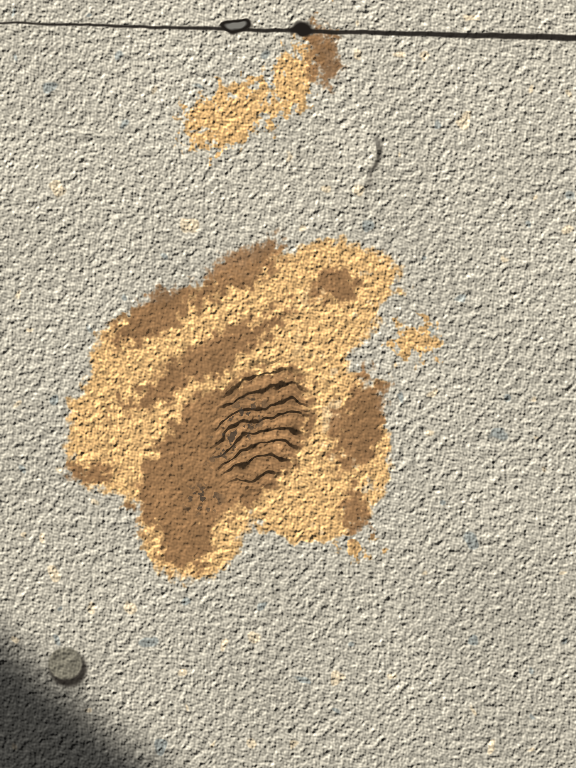
Reproduce this texture procedurally as a Shadertoy shader.

```glsl
// Sunlit rough concrete with a crack, a dried sandy mud stain and a corner shadow.
#define CONCRETE vec3(0.735, 0.708, 0.64)
#define SAND vec3(0.88, 0.70, 0.46)
#define MUD vec3(0.57, 0.43, 0.295)
#define DARK vec3(0.14, 0.125, 0.11)
#define GRAIN 95.0
#define RELIEF 0.46
#define LIGHT_STEP vec2(-0.0016, 0.0022)
#define RIDGE_GAP 0.0185
#define CHIP_CELL 0.045
#define SHADOW_LEVEL 0.36

vec2 hash2(vec2 p) {
    vec3 q = fract(p.xyx * vec3(0.1031, 0.1030, 0.0973));
    q += dot(q, q.yzx + 33.33);
    return fract((q.xx + q.yz) * q.zy);
}

float corner(vec2 cell, vec2 offset, vec2 f) {
    return dot(hash2(cell + offset) * 2.0 - 1.0, f - offset);
}

float gradNoise(vec2 p) {
    vec2 i = floor(p), f = fract(p), u = f * f * (3.0 - 2.0 * f);
    return 1.4 * mix(mix(corner(i, vec2(0), f), corner(i, vec2(1, 0), f), u.x),
                     mix(corner(i, vec2(0, 1), f), corner(i, vec2(1), f), u.x), u.y);
}

float fbm(vec2 p) {
    float sum = 0.0, amp = 1.0;
    for (int i = 0; i < 3; i++) {
        sum += amp * gradNoise(p);
        p = mat2(1.6, 1.2, -1.2, 1.6) * p + 17.3;
        amp *= 0.6;
    }
    return sum;
}

// Approximate distance to an ellipse turned by an angle
float blob(vec2 p, vec2 centre, vec2 radii, float angle) {
    float c = cos(angle), s = sin(angle);
    p -= centre;
    p = vec2(c * p.x + s * p.y, c * p.y - s * p.x);
    return (length(p / radii) - 1.0) * min(radii.x, radii.y);
}

float cover(float d, float soft) { return smoothstep(soft, -soft, d); }

float mainSand(vec2 p) {
    float d = blob(p, vec2(0.300, 0.492), vec2(0.215, 0.143), 0.44);
    d = min(d, blob(p, vec2(0.185, 0.545), vec2(0.070, 0.055), 0.6));
    d = min(d, blob(p, vec2(0.415, 0.630), vec2(0.102, 0.055), 0.1));
    d = min(d, blob(p, vec2(0.404, 0.408), vec2(0.104, 0.115), 0.0));
    d = min(d, blob(p, vec2(0.255, 0.335), vec2(0.072, 0.092), -0.2));
    d = min(d, blob(p, vec2(0.137, 0.440), vec2(0.050, 0.075), -0.2));
    return max(d, -blob(p, vec2(0.515, 0.550), vec2(0.062, 0.034), 0.4));
}

float looseSand(vec2 p) {
    float d = blob(p, vec2(0.300, 0.850), vec2(0.066, 0.040), 0.35);
    d = min(d, blob(p, vec2(0.382, 0.897), vec2(0.068, 0.032), 1.05));
    d = min(d, blob(p, vec2(0.540, 0.558), vec2(0.032, 0.026), 0.0));
    return min(d, blob(p, vec2(0.465, 0.285), vec2(0.022, 0.012), 0.0));
}

float mudShape(vec2 p) {
    float d = blob(p, vec2(0.290, 0.410), vec2(0.138, 0.074), 0.75);
    d = min(d, blob(p, vec2(0.238, 0.308), vec2(0.036, 0.054), 0.1));
    d = min(d, blob(p, vec2(0.265, 0.530), vec2(0.110, 0.023), 0.55));
    d = min(d, blob(p, vec2(0.468, 0.447), vec2(0.029, 0.066), -0.25));
    d = min(d, blob(p, vec2(0.463, 0.336), vec2(0.017, 0.028), 0.0));
    d = min(d, blob(p, vec2(0.312, 0.648), vec2(0.062, 0.021), 0.5));
    d = min(d, blob(p, vec2(0.200, 0.588), vec2(0.062, 0.026), 0.5));
    d = min(d, blob(p, vec2(0.437, 0.628), vec2(0.028, 0.024), 0.0));
    d = min(d, blob(p, vec2(0.120, 0.388), vec2(0.026, 0.014), 0.0));
    return min(d, blob(p, vec2(0.420, 0.928), vec2(0.020, 0.036), 0.2));
}

float height(vec2 p) {
    return gradNoise(p * GRAIN) + 0.8 * gradNoise(p * GRAIN * 1.9 + 5.0)
         + 0.6 * gradNoise(p * GRAIN * 3.3 + 9.0);
}

void mainImage(out vec4 fragColor, in vec2 fragCoord) {
    vec2 p = fragCoord / iResolution.xy * vec2(0.75, 1.0);
    float shade = height(p) - height(p + LIGHT_STEP);
    float fine = fbm(p * 75.0), broad = fbm(p * 22.0);
    vec2 warped = p + 0.011 * vec2(broad, fbm(p * 22.0 + 7.0));

    // Concrete and its embedded chips
    vec3 col = CONCRETE * (1.0 + 0.04 * fbm(p * 7.0) + 0.06 * (p.y - 0.5));
    vec2 cell = floor(p / CHIP_CELL), rnd = hash2(cell + 3.0), kind = hash2(cell + 71.0);
    vec2 chipAt = (cell + 0.25 + 0.5 * rnd) * CHIP_CELL;
    float chip = blob(warped, chipAt, vec2(0.004, 0.003) + 0.006 * kind.y * kind.y, rnd.x * 6.3);
    vec3 chipCol = mix(vec3(0.56, 0.58, 0.56), vec3(0.90, 0.82, 0.68), step(0.5, kind.x));
    col = mix(col, chipCol, cover(chip, 0.0015) * step(0.68, rnd.y) * 0.8);
    col = mix(col, DARK, 0.6 * cover(blob(warped, vec2(0.483, 0.787), vec2(0.007, 0.030), -0.25), 0.004));
    col = mix(col, CONCRETE * 1.06, cover(blob(warped, vec2(0.463, 0.800), vec2(0.018, 0.042), 0.1), 0.004));

    // Sand, thinning to bare concrete near its rim, then smoother mud
    float sand = cover(mainSand(warped) + 0.010 * fine, 0.005);
    float thin = smoothstep(0.30, 0.55, broad + 0.5 * fine) * smoothstep(0.34, 0.52, p.x);
    sand = max(sand * (1.0 - 0.65 * thin), cover(looseSand(warped) + 0.026 * fine + 0.005, 0.006));
    float mud = cover(mudShape(warped) + 0.015 * fine, 0.007);
    col = mix(col, SAND * (1.0 + 0.16 * fine), sand * 0.92);
    col = mix(col, MUD * (1.0 + 0.14 * broad), mud * 0.9);
    col *= 1.0 + RELIEF * shade * mix(1.0, 0.5, mud) - 0.2 * smoothstep(0.35, 0.9, -shade);

    // Curved ridges and dark crumbs pressed into the mud
    vec2 q = warped - vec2(0.336, 0.447);
    float wave = abs(fract((q.y - 0.3 * q.x + 5.0 * q.x * q.x) / RIDGE_GAP) - 0.5);
    float pressed = cover(blob(p, vec2(0.338, 0.447), vec2(0.057, 0.085), -0.25), 0.012);
    col *= 1.0 - 0.62 * pressed * smoothstep(0.17, 0.05, wave + 0.10 * fine);
    col *= 1.0 + 0.15 * pressed * smoothstep(0.32, 0.45, wave);
    float crumbs = min(blob(p, vec2(0.308, 0.440), vec2(0.050, 0.022), 0.9),
                       blob(p, vec2(0.264, 0.350), vec2(0.022, 0.018), 0.0));
    col = mix(col, DARK * 1.8, 0.75 * cover(crumbs, 0.012) * smoothstep(0.15, 0.35, fine));

    // Crack with a lodged stone and a dark clod
    float crack = abs(p.y - 0.970 + 0.026 * p.x - 0.0015 * broad) - mix(0.0012, 0.0038, p.x / 0.75);
    col = mix(col, DARK, 0.92 * cover(crack, 0.0016));
    float stone = blob(warped, vec2(0.306, 0.969), vec2(0.017, 0.011), 0.0);
    col = mix(col, mix(DARK, vec3(0.50, 0.49, 0.46), cover(stone + 0.005, 0.002)), cover(stone, 0.002));
    col = mix(col, DARK, cover(blob(warped, vec2(0.394, 0.961), vec2(0.013, 0.009), 0.0), 0.003));

    // Corner shadow, with a raised pebble at its edge
    float edge = dot(p, vec2(0.65, 0.76)) - 0.132 + 0.008 * fbm(p * 9.0);
    col *= mix(vec3(SHADOW_LEVEL) * vec3(0.98, 1.0, 1.04), vec3(1.0), smoothstep(-0.045, 0.045, edge));
    col = mix(col, DARK, 0.85 * cover(blob(p, vec2(0.089, 0.129), vec2(0.024, 0.023), 0.0), 0.004));
    float pebble = cover(blob(p, vec2(0.085, 0.136), vec2(0.022, 0.021), 0.0), 0.002);
    col = mix(col, vec3(0.49, 0.47, 0.41) * (1.0 + 0.35 * shade), pebble);

    fragColor = vec4(clamp(col, 0.0, 1.0), 1.0);
}
```
